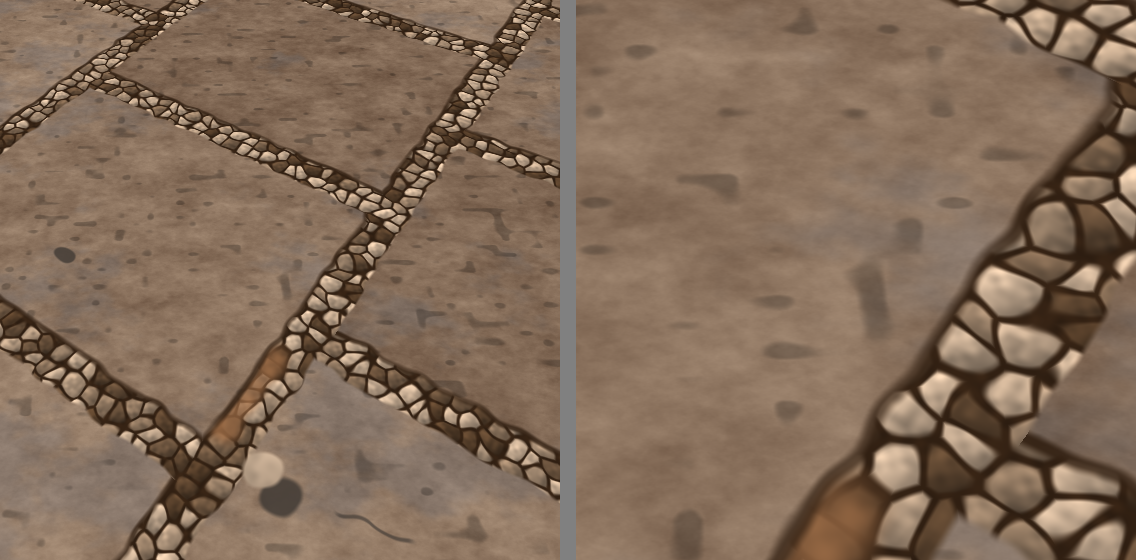
Left: the whole. Right: its middle third, enlarged.
A Shadertoy shader for this texture:

```glsl
const vec2 VANISH_RIGHT = vec2(1.611, 1.930);  // where the long joints converge
const vec2 VANISH_LEFT = vec2(-1.953, 1.807);  // where the cross joints converge
const vec2 LONG_JOINT = vec2(0.546, 0.401);    // a point on one long joint
const vec2 CROSS_JOINT = vec2(0.430, 0.746);   // a point on one cross joint
const vec2 SLAB = vec2(0.301, 0.237);          // slab size on the ground
const float STAGGER = 0.106;                   // shift of every other column
const float JOINT_HALF = 0.0135;
const float PEBBLE = 0.0112;
const float SOFT = 0.0012;
const vec3 STONE_DARK = vec3(0.40, 0.305, 0.235);
const vec3 STONE_LIGHT = vec3(0.675, 0.575, 0.485);
const vec3 STONE_GREY = vec3(0.46, 0.415, 0.39);
const vec3 RUST = vec3(0.58, 0.40, 0.26);
const vec3 GAP = vec3(0.20, 0.13, 0.075);
const vec3 PEBBLE_DARK = vec3(0.33, 0.24, 0.16);
const vec3 PEBBLE_LIGHT = vec3(0.77, 0.67, 0.57);
const vec3 SHADOW = vec3(0.27, 0.24, 0.215);

vec2 hash2(vec2 p) {
    vec3 q = fract(p.xyx * vec3(0.1031, 0.1030, 0.0973));
    q += dot(q, q.yzx + 33.33);
    return fract((q.xx + q.yz) * q.zy);
}

float noise(vec2 p) {
    vec2 i = floor(p), f = fract(p);
    f = f * f * (3.0 - 2.0 * f);
    return mix(mix(hash2(i).x, hash2(i + vec2(1, 0)).x, f.x),
               mix(hash2(i + vec2(0, 1)).x, hash2(i + vec2(1, 1)).x, f.x), f.y);
}

float fbm(vec2 p) {
    float sum = 0.0, amp = 0.5, total = 0.0;
    for (int i = 0; i < 5; i++) {
        sum += amp * noise(p);
        total += amp;
        amp *= 0.65;
        p = mat2(1.6, 1.2, -1.2, 1.6) * p + 17.3;
    }
    return sum / total;
}

// Signed area: zero on the line through a and b
float side(vec2 a, vec2 b, vec2 p) {
    return (b.x - a.x) * (p.y - a.y) - (b.y - a.y) * (p.x - a.x);
}

// Perspective: canvas point to ground plane
vec2 toGround(vec2 p) {
    float depth = side(VANISH_RIGHT, VANISH_LEFT, p);
    return vec2(side(VANISH_RIGHT, LONG_JOINT, p), side(VANISH_LEFT, CROSS_JOINT, p)) / depth;
}

float ellipse(vec2 p, vec2 center, vec2 radius) {
    return smoothstep(1.15, 0.85, length((p - center) / radius));
}

// Rounded pebbles lit from the upper left, with dark gaps
vec3 pebbles(vec2 g) {
    vec2 cell = floor(g), nearest = vec2(0), id = vec2(0);
    float d1 = 9.0, d2 = 9.0;
    for (int y = -1; y <= 1; y++)
    for (int x = -1; x <= 1; x++) {
        vec2 c = cell + vec2(x, y);
        vec2 r = c + 0.15 + 0.7 * hash2(c) - g;
        float d = length(r);
        if (d < d1) { d2 = d1; d1 = d; nearest = r; id = c; }
        else d2 = min(d2, d);
    }
    vec2 rnd = hash2(id + 71.0);
    vec3 col = mix(PEBBLE_DARK, PEBBLE_LIGHT, smoothstep(0.0, 0.85, rnd.x));
    float light = dot(nearest, vec2(0.75, -0.55));
    col *= 0.95 + 0.55 * clamp(light, -0.6, 0.4);
    float body = smoothstep(0.04, 0.26, d2 - d1) * smoothstep(0.78, 0.5, d1);
    return mix(GAP, col, body);
}

vec3 slabColor(vec2 g, vec2 id) {
    vec2 grain = vec2(dot(g, vec2(0.82, 0.57)), 1.5 * dot(g, vec2(-0.57, 0.82)));
    float shade = cos(4.4 + 0.8 * id.x + 2.0 * id.y);
    float tone = 0.54 + 0.17 * shade + 0.75 * (fbm(grain * 32.0) - 0.5)
               + 0.50 * (fbm(grain * 130.0 + 9.0) - 0.5);
    vec3 col = mix(STONE_DARK, STONE_LIGHT, clamp(tone, 0.0, 1.1));
    float grey = smoothstep(0.50, 0.72, fbm(grain * 14.0 + 40.0) + 0.06 * shade);
    col = mix(col, STONE_GREY * (0.8 + 0.4 * tone), 0.6 * grey);
    float pits = smoothstep(0.78, 0.92, noise(grain * 95.0 + 5.0));
    return col * (1.0 - 0.22 * pits);
}

void mainImage(out vec4 fragColor, in vec2 fragCoord) {
    vec2 p = fragCoord / iResolution.xy;
    vec2 g = toGround(p);
    vec2 wobble = vec2(noise(g * 85.0), noise(g * 85.0 + 31.0)) - 0.5;
    vec2 w = g + 0.0045 * wobble;

    // Staggered slabs; offset is the signed distance to the nearest joint axes
    float column = floor(w.x / SLAB.x);
    w.y -= STAGGER * mod(column + 1.0, 2.0);
    vec2 offset = w - SLAB * round(w / SLAB);
    vec2 edge = abs(offset) - JOINT_HALF;
    float joint = smoothstep(SOFT, -SOFT, min(edge.x, edge.y));
    vec3 col = slabColor(g, vec2(column, floor(w.y / SLAB.y)));

    // Pebbled joint with a patch of rusty mortar
    vec3 fill = pebbles(g / PEBBLE + 0.5 * wobble);
    fill *= 0.85 + 0.3 * noise(g * 400.0);
    float mortar = ellipse(p, vec2(0.44, 0.30), vec2(0.10)) * smoothstep(0.004, -0.005, offset.x);
    fill = mix(fill, RUST * (0.8 + 0.4 * noise(g * 180.0)), 0.75 * mortar);
    col = mix(col, fill, joint);

    // Shadow lines below the slab rims
    float rimLong = smoothstep(0.003, 0.0005, abs(offset.x + JOINT_HALF)) * step(0.0, edge.y);
    float rimCross = smoothstep(0.003, 0.0005, abs(offset.y - JOINT_HALF)) * step(0.0, edge.x);
    float rim = max(rimLong, rimCross) * (0.45 + 0.5 * noise(g * 60.0 + 3.0));
    col = mix(col, GAP, rim);

    // Chip, crack, and a loose pebble with its shadow
    vec2 q = p + 0.5 * wobble * 0.02;
    col = mix(col, SHADOW, 0.85 * ellipse(q, vec2(0.115, 0.545), vec2(0.018, 0.014)));
    float bend = 0.088 - 0.5 * (q.x - 0.61) + 0.008 * sin(q.x * 70.0);
    float crack = smoothstep(0.006, 0.001, abs(q.y - bend)) * ellipse(q, vec2(0.67, 0.06), vec2(0.07));
    col = mix(col, SHADOW, 0.7 * crack);
    col = mix(col, SHADOW, 0.9 * ellipse(q, vec2(0.50, 0.113), vec2(0.036, 0.034)));
    vec3 loose = PEBBLE_LIGHT * (0.85 + 2.5 * (p.y - 0.16) + 0.15 * noise(g * 200.0));
    col = mix(col, loose, ellipse(q, vec2(0.467, 0.160), vec2(0.038, 0.029)));

    fragColor = vec4(clamp(col, 0.0, 1.0), 1.0);
}
```
